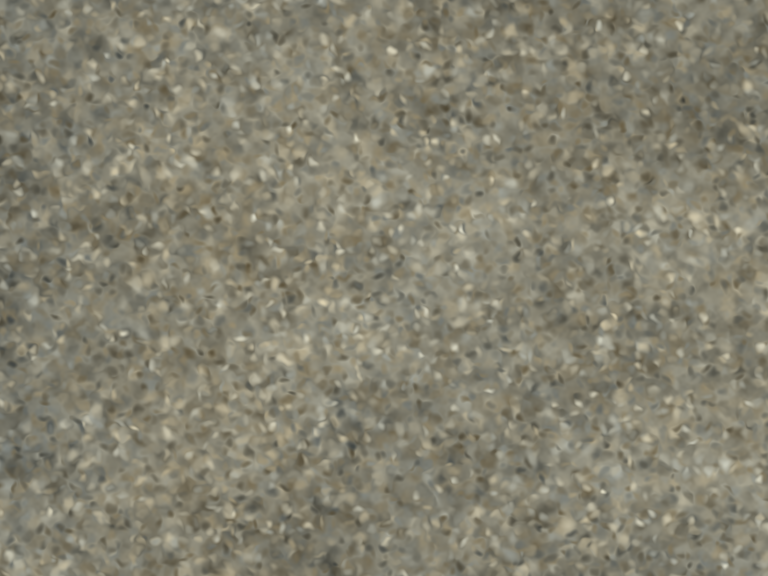
Write a Shadertoy shader that draws this texture.

```glsl
// Worn asphalt: soft, tightly packed grey, ochre and pale stone grains.

const vec3 STONE_GREY = vec3(0.508, 0.498, 0.438);
const vec3 TONE_RANGE = vec3(1.0, 0.985, 0.90);
const vec3 WARM_SHIFT = vec3(0.028, 0.002, -0.034);

float hash(vec2 p) {
    return fract(sin(dot(p, vec2(127.1, 311.7))) * 43758.5);
}

vec2 hash2(vec2 p) {
    return vec2(hash(p), hash(p + vec2(37.2, 17.9)));
}

// Smooth value noise, 0 to 1
float noise(vec2 p) {
    vec2 cell = floor(p);
    vec2 f = fract(p);
    f = f * f * (3.0 - 2.0 * f);
    float low = mix(hash(cell), hash(cell + vec2(1, 0)), f.x);
    float high = mix(hash(cell + vec2(0, 1)), hash(cell + vec2(1, 1)), f.x);
    return mix(low, high, f.y);
}

float fbm(vec2 p) {
    float sum = 0.0;
    float weight = 0.55;
    for (int i = 0; i < 3; i++) {
        sum += weight * noise(p);
        p = p * 2.1 + 13.7;
        weight *= 0.5;
    }
    return sum;
}

vec2 rotate(vec2 p, float angle) {
    float c = cos(angle);
    float s = sin(angle);
    return vec2(c * p.x + s * p.y, c * p.y - s * p.x);
}

vec3 stoneColor(float tone, float warmth) {
    return STONE_GREY + TONE_RANGE * tone + WARM_SHIFT * warmth;
}

// Lays one jittered grid of blurred ellipses over the ground colour
vec3 addGrains(vec3 ground, vec2 p, float density, float coverage,
               float meanTone, float toneSpread, float seed) {
    p = p * density + seed * 3.7;
    vec2 home = floor(p);
    for (int y = -1; y <= 1; y++) {
        for (int x = -1; x <= 1; x++) {
            vec2 cell = home + vec2(x, y);
            vec2 id = cell + seed * 19.3;
            vec2 center = cell + 0.1 + 0.8 * hash2(id);
            vec2 size = hash2(id + 5.3);
            vec2 radius = vec2(mix(0.45, 0.85, size.x), mix(0.34, 0.60, size.y));
            float angle = -0.35 + 2.6 * (hash(id + 9.1) - 0.5);
            float d = length(rotate(p - center, angle) / radius);
            float present = step(hash(id + 2.7), coverage);
            float mask = present * 0.9 * (1.0 - smoothstep(0.1, 1.25, d));
            float tone = meanTone + toneSpread * (hash(id + 11.9) + hash(id + 23.4) - 1.0);
            float warmth = 0.2 + 1.2 * (hash(id + 31.8) + hash(id + 41.6) - 1.0);
            ground = mix(ground, stoneColor(tone, warmth), mask);
        }
    }
    return ground;
}

void mainImage(out vec4 fragColor, in vec2 fragCoord) {
    vec2 p = fragCoord / iResolution.y;

    // Irregular grain outlines
    vec2 wobble = vec2(noise(p * 80.0), noise(p * 80.0 + 51.0)) - 0.5;
    vec2 q = p + 0.007 * wobble;

    // Grains from coarse to fine, then scattered pale chips
    vec3 color = stoneColor(0.16 * (noise(q * 50.0) - 0.5), 0.0);
    color = addGrains(color, q, 30.0, 0.95, 0.00, 0.20, 1.0);
    color = addGrains(color, q, 46.0, 0.85, -0.01, 0.21, 2.0);
    color = addGrains(color, q, 68.0, 0.65, -0.01, 0.21, 3.0);
    color = addGrains(color, q, 44.0, 0.07, 0.17, 0.12, 4.0);
    color = addGrains(color, q, 66.0, 0.05, 0.22, 0.14, 5.0);

    // Broad stains and clumps, cooler towards the left, and faint fine grit
    float stain = fbm(p * vec2(3.5, 5.0) + 4.0) - 0.48;
    float clump = noise(p * vec2(16.0, 21.0) + 8.0) - 0.5;
    float warmth = 1.2 * (fbm(p * 3.0 + 27.0) - 0.48) + 0.35 * smoothstep(0.0, 0.5, p.x) - 0.25;
    float grit = noise(p * 150.0) - 0.5;
    color += TONE_RANGE * (0.17 * stain + 0.06 * clump + 0.03 * grit);
    color += 0.5 * WARM_SHIFT * warmth;

    fragColor = vec4(clamp(color, 0.0, 1.0), 1.0);
}
```
